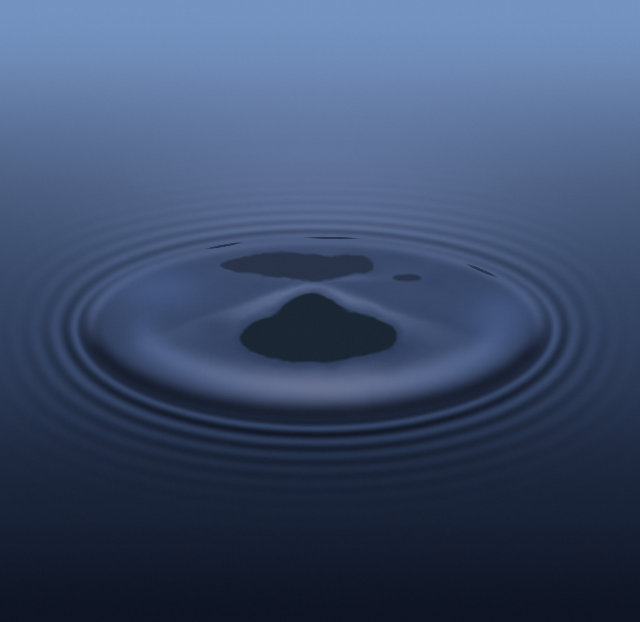
A Shadertoy shader for this texture:

```glsl
float hash(vec2 p) {
    return fract(sin(dot(p, vec2(127.1, 311.7))) * 43758.5453);
}

float noise(vec2 p) {
    vec2 i = floor(p), f = fract(p);
    f = f * f * (3.0 - 2.0 * f);
    return mix(mix(hash(i), hash(i + vec2(1, 0)), f.x),
               mix(hash(i + vec2(0, 1)), hash(i + vec2(1, 1)), f.x), f.y);
}

float fbm(vec2 p) {
    float sum = 0.0, amp = 0.5;
    for (int i = 0; i < 4; i++) {
        sum += amp * noise(p);
        p = p * 2.03 + 7.1;
        amp *= 0.5;
    }
    return sum;
}

float bell(float x, float width) {
    x /= width;
    return exp(-x * x);
}

// Approximate signed distance to an ellipse
float ellipseDist(vec2 p, vec2 center, vec2 radii) {
    vec2 d = p - center;
    float k = length(d / radii);
    return k * (k - 1.0) / max(length(d / (radii * radii)), 0.001);
}

float smoothUnion(float a, float b, float k) {
    float h = clamp(0.5 + 0.5 * (b - a) / k, 0.0, 1.0);
    return mix(b, a, h) - k * h * (1.0 - h);
}

// Soft elliptical spot of light or shade
float glow(vec2 p, vec2 center, vec2 radii) {
    vec2 d = (p - center) / radii;
    return exp(-dot(d, d));
}

float streak(vec2 p, vec2 center, float slope, vec2 size) {
    vec2 d = p - center;
    d.y -= slope * d.x;
    return smoothstep(1.2, 0.6, length(d / size));
}

vec3 backdrop(vec2 uv) {
    vec3 col = mix(vec3(0.055, 0.08, 0.14), vec3(0.10, 0.14, 0.22), smoothstep(0.0, 0.22, uv.y));
    col = mix(col, vec3(0.19, 0.25, 0.37), smoothstep(0.18, 0.49, uv.y));
    col = mix(col, vec3(0.33, 0.405, 0.55), smoothstep(0.42, 0.76, uv.y));
    col = mix(col, vec3(0.455, 0.575, 0.755), smoothstep(0.68, 1.0, uv.y));
    float center = bell(uv.x - 0.5, 0.33) - 0.5;
    return col + vec3(0.075, 0.07, 0.09) * center * bell(uv.y - 0.66, 0.16);
}

// Concentric ripples outside the main crest
float ripples(vec2 p, vec2 center) {
    vec2 d = p - center;
    float near = smoothstep(0.04, -0.04, d.y);
    float dist = ellipseDist(p, center, vec2(0.375, mix(0.142, 0.158, near)));
    float facing = abs(normalize(d / vec2(0.375, 0.15)).y);
    float spacing = mix(0.032, mix(0.015, 0.022, near), facing);
    float warp = 0.12 * (fbm(p * vec2(5.0, 9.0)) - 0.5);
    float fade = exp(-max(dist, 0.0) / mix(0.030, 0.036, near));
    return cos(6.2832 * (dist / spacing + warp)) * fade * smoothstep(-0.016, 0.0, dist);
}

void mainImage(out vec4 fragColor, in vec2 fragCoord) {
    vec2 uv = fragCoord / iResolution.xy;
    vec2 p = fragCoord / iResolution.x;
    vec2 center = vec2(0.492, 0.461);
    float near = smoothstep(0.05, -0.05, p.y - center.y);
    float rough = fbm(p * vec2(16.0, 26.0)) - 0.47;
    vec3 col = backdrop(uv);
    col += ripples(p, center) * mix(vec3(0.055, 0.065, 0.085), vec3(0.085, 0.11, 0.16), near);

    // Basin inside the crest
    float basin = smoothstep(0.015, -0.02, ellipseDist(p, center, vec2(0.36, 0.142)));
    col = mix(col, vec3(0.215, 0.275, 0.41) + rough * 0.05, basin * 0.75);

    // Dark trough, strongest on the near side
    float trough = bell(ellipseDist(p, vec2(0.492, 0.4635), vec2(0.354, 0.137)), 0.017);
    col = mix(col, vec3(0.075, 0.10, 0.16), trough * mix(0.12, 0.90, near));

    // Far rim light
    float rim = bell(ellipseDist(p, center, vec2(0.35, 0.134)), 0.009);
    col = mix(col, vec3(0.34, 0.41, 0.57), rim * (1.0 - near) * 0.65);

    // Broad swell in front
    float swell = bell(ellipseDist(p, vec2(0.501, 0.470), vec2(0.28, 0.103)) + rough * 0.008, 0.024);
    vec3 swellColor = mix(vec3(0.27, 0.36, 0.54), vec3(0.42, 0.46, 0.59), bell(p.x - 0.5, 0.22));
    col = mix(col, swellColor, swell * near * 0.92);
    col = mix(col, vec3(0.28, 0.37, 0.55), 0.65 * glow(p, vec2(0.25, 0.52), vec2(0.07, 0.035)));
    col = mix(col, vec3(0.27, 0.36, 0.54), 0.60 * glow(p, vec2(0.78, 0.48), vec2(0.06, 0.04)));

    // Raised mound around the opening
    float slope = sqrt(pow(p.x - 0.482, 2.0) + 0.0012) - 0.035;
    float ridge = p.y - (0.518 - 0.36 * slope) + rough * 0.018;
    float ridgeLight = bell(ridge, ridge > 0.0 ? 0.009 : 0.03) * bell(p.x - 0.49, 0.17);
    col = mix(col, vec3(0.38, 0.45, 0.60), ridgeLight * 0.85);
    col = mix(col, vec3(0.33, 0.40, 0.56), 0.6 * glow(p, vec2(0.52, 0.537), vec2(0.07, 0.006)));
    col = mix(col, vec3(0.17, 0.22, 0.34), 0.5 * glow(p, vec2(0.34, 0.46), vec2(0.035, 0.02)));

    // Dark reflections with uneven edges
    float hole = ellipseDist(p, vec2(0.495, 0.446), vec2(0.121, 0.042));
    hole = smoothUnion(hole, ellipseDist(p, vec2(0.488, 0.480), vec2(0.045, 0.028)), 0.014);
    hole += rough * 0.022;
    col = mix(col, vec3(0.17, 0.23, 0.35), 0.6 * smoothstep(0.016, 0.0, hole));
    col = mix(col, vec3(0.105, 0.15, 0.205), smoothstep(0.003, -0.003, hole));

    float patchDist = ellipseDist(p, vec2(0.462, 0.557), vec2(0.118, 0.021)) + rough * 0.022;
    float spotDist = ellipseDist(p, vec2(0.635, 0.538), vec2(0.022, 0.007)) + rough * 0.008;
    float shade = smoothstep(0.003, -0.003, min(patchDist, spotDist));
    col = mix(col, vec3(0.15, 0.19, 0.27), shade * 0.9);

    // Thin streaks along the far crest
    float streaks = streak(p, vec2(0.753, 0.549), -0.43, vec2(0.024, 0.0025));
    streaks += streak(p, vec2(0.350, 0.588), 0.18, vec2(0.028, 0.002));
    streaks += streak(p, vec2(0.520, 0.600), -0.02, vec2(0.040, 0.002));
    col = mix(col, vec3(0.13, 0.17, 0.25), min(streaks, 1.0) * 0.8);

    col += (hash(floor(p * 512.0)) - 0.5) * 0.008;
    fragColor = vec4(clamp(col, 0.0, 1.0), 1.0);
}
```
